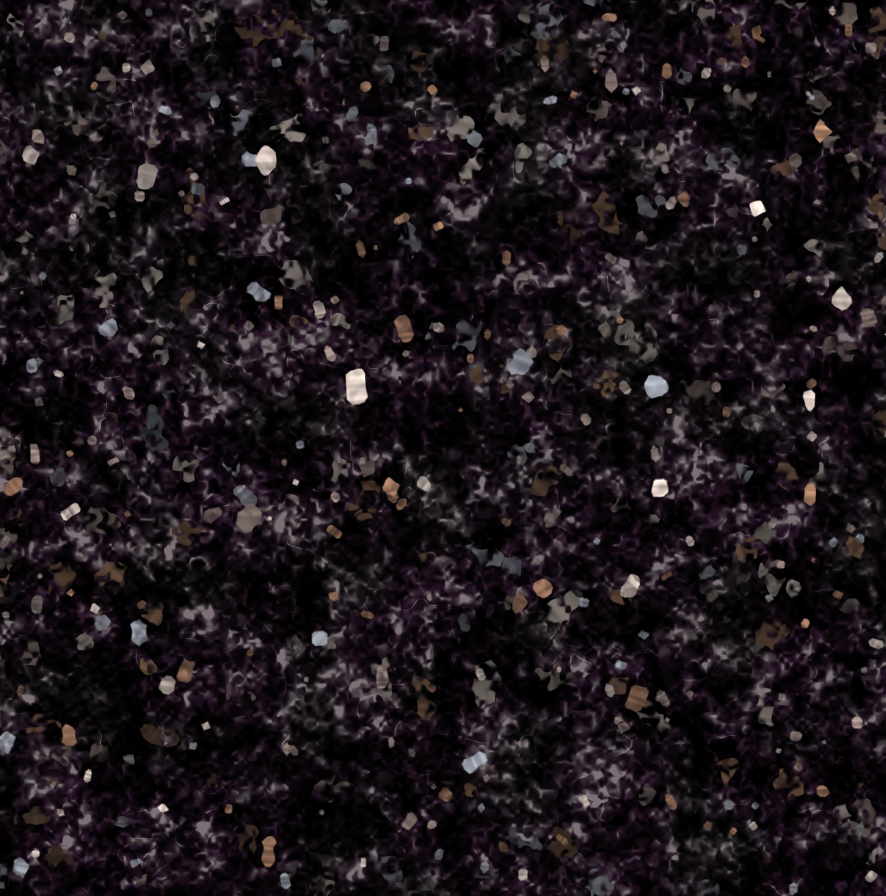
Write a WebGL 1 fragment shader that draws this texture.

```glsl
precision highp float;
uniform vec2 u_resolution;

// Lengths are fractions of the canvas height
const float EDGE = 0.0013;
const float CLOT_FREQ = 26.0;
const float FLAKE_FREQ = 72.0;
const float SPECK_FREQ = 185.0;
const float GROUND_LEVEL = 0.052;
const float GROUND_CONTRAST = 0.95;
const float VEIN_GAIN = 0.9;
const vec3 PLUM_TINT = vec3(1.35, 0.68, 1.30);
const vec3 GREY_TINT = vec3(1.07, 0.97, 1.02);
const vec3 CREAM = vec3(0.93, 0.86, 0.82);
const vec3 TAN = vec3(0.72, 0.54, 0.43);
const vec3 BLUE_GREY = vec3(0.68, 0.70, 0.75);
const vec3 ROSE_GREY = vec3(0.72, 0.63, 0.60);

float hash(vec2 p) {
  return fract(sin(dot(p, vec2(127.1, 311.7))) * 43758.5453);
}

vec2 hash2(vec2 p) {
  return vec2(hash(p), hash(p + 37.3));
}

float noise(vec2 p) {
  vec2 cell = floor(p);
  vec2 f = fract(p);
  f = f * f * (3.0 - 2.0 * f);
  float low = mix(hash(cell), hash(cell + vec2(1.0, 0.0)), f.x);
  float high = mix(hash(cell + vec2(0.0, 1.0)), hash(cell + 1.0), f.x);
  return mix(low, high, f.y);
}

vec2 warp(vec2 p, float freq, float amount) {
  return p + amount * (vec2(noise(p * freq), noise(p * freq + 51.7)) - 0.5);
}

// Dark plum ground with grey flakes and thin broken veins
vec3 ground(vec2 p) {
  vec2 q = warp(p, 60.0, 0.016);
  float clots = noise(q * CLOT_FREQ);
  float flakes = noise(q * FLAKE_FREQ + 13.1);
  float specks = noise(warp(p, 140.0, 0.006) * SPECK_FREQ + 29.4);
  float mixed = 0.30 * clots + 0.35 * flakes + 0.35 * specks;
  float z = (mixed - 0.5) / 0.124;

  float ridge = abs(noise(q * 48.0 + 71.0) - 0.5);
  float vein = 1.0 - smoothstep(0.0, 0.055, ridge);
  z += VEIN_GAIN * vein * smoothstep(0.5, 0.75, noise(p * 34.0 + 5.0));

  float tone = GROUND_LEVEL * exp(GROUND_CONTRAST * min(z, 2.3));
  tone = max(tone - 0.008, 0.0);
  float plum = noise(p * 17.0 + 83.0) * (1.0 - smoothstep(0.05, 0.24, tone));
  return tone * mix(GREY_TINT, PLUM_TINT, min(plum * 1.7, 1.0));
}

// Signed distance to an elongated crystal with cut corners
float crystal(vec2 d, vec2 halfSize, float cut) {
  vec2 q = abs(d) - halfSize;
  float corner = (q.x + q.y) * 0.707 + halfSize.x * cut;
  return max(max(q.x, q.y), corner);
}

vec3 mineral(float kind) {
  vec3 c = mix(CREAM, TAN, step(0.30, kind));
  c = mix(c, ROSE_GREY, step(0.58, kind));
  return mix(c, BLUE_GREY, step(0.80, kind));
}

// Scatter one size class; solid = 0 leaves the grains worn and porous
vec3 addGrains(vec3 col, vec2 p, float cells, float share, float size,
               float bright, float solid, float seed) {
  vec2 home = floor(p * cells);
  float mottle = noise(warp(p, 90.0, 0.01) * 130.0 + seed);
  float rough = noise(p * 95.0 + seed) - 0.5;
  for (int j = -1; j <= 1; j++) {
    for (int i = -1; i <= 1; i++) {
      vec2 id = home + vec2(float(i), float(j));
      vec2 key = id + seed;
      if (hash(key) > share) continue;
      vec2 shape = hash2(key + 3.7);
      vec2 look = hash2(key + 9.2);
      vec2 center = (id + 0.5 + 0.8 * (hash2(key + 17.9) - 0.5)) / cells;
      float lean = 2.0 * hash(key + 23.6) - 1.0;
      float angle = 1.5 * lean * abs(lean);
      float c = cos(angle);
      float s = sin(angle);
      vec2 d = mat2(c, -s, s, c) * (p - center);

      float w = size * mix(0.6, 1.3, shape.x);
      vec2 halfSize = w * vec2(1.0, mix(1.0, 2.2, shape.y * shape.y));
      float dist = crystal(d, halfSize, mix(0.25, 0.75, look.x));
      dist += rough * size * mix(1.2, 0.55, solid);
      float cover = 1.0 - smoothstep(-EDGE, EDGE, dist);
      cover *= mix(smoothstep(0.28, 0.70, mottle), 1.0, solid);

      // Growth bands run across the long axis
      float band = noise(vec2(d.y / w * 2.4, look.y * 40.0));
      float shade = mix(0.55, 1.0, look.y) * mix(0.72, 1.08, band);
      shade *= mix(0.80, 1.10, mottle);
      vec3 body = mineral(hash(key + 41.3)) * shade * bright;
      col = mix(col, body, cover);
    }
  }
  return col;
}

void main() {
  vec2 p = gl_FragCoord.xy / u_resolution.y;
  vec3 col = ground(p);
  col = addGrains(col, p, 20.0, 0.42, 0.0110, 0.55, 0.0, 11.0);
  col = addGrains(col, p, 34.0, 0.14, 0.0042, 0.95, 0.8, 47.0);
  col = addGrains(col, p, 15.0, 0.20, 0.0070, 0.92, 0.8, 83.0);
  col = addGrains(col, p, 8.0, 0.24, 0.0100, 1.15, 1.0, 129.0);
  gl_FragColor = vec4(clamp(col, 0.0, 1.0), 1.0);
}
```
